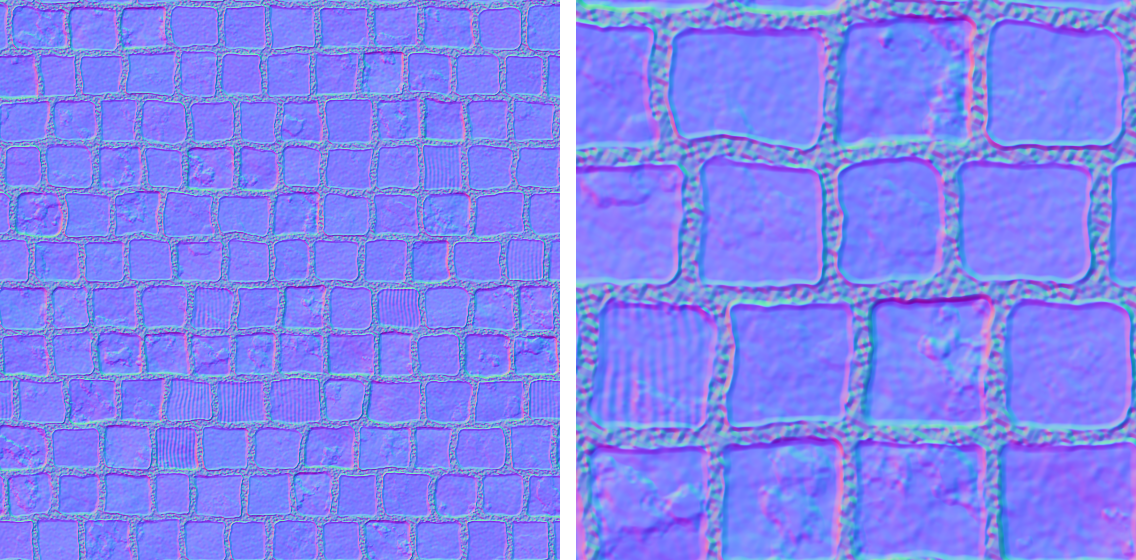
Left, the full canvas; right, a detail of the centre.
Give the GLSL for this texture map, as a WebGL 1 fragment shader.

```glsl
precision highp float;
uniform vec2 u_resolution;

const float ROWS = 12.0;
const float JOINT_HALF = 0.04;
const float SLOPE_STEP = 0.0011;
// Integer turn keeps the noise seamless over the canvas
const mat2 TURN = mat2(2.0, 1.0, -1.0, 2.0);

float hash(vec2 p) {
  return fract(sin(dot(p, vec2(127.1, 311.7))) * 43758.5453);
}

// Value noise that wraps after the given number of cells
float noise(vec2 uv, float cells) {
  vec2 p = uv * cells;
  vec2 i = mod(floor(p), cells);
  vec2 j = mod(i + 1.0, cells);
  vec2 f = fract(p);
  f = f * f * (3.0 - 2.0 * f);
  float low = mix(hash(i), hash(vec2(j.x, i.y)), f.x);
  float high = mix(hash(vec2(i.x, j.y)), hash(j), f.x);
  return mix(low, high, f.y);
}

// Layered noise, each layer turned and finer
float layeredNoise(vec2 uv, float cells) {
  float sum = 0.0;
  float weight = 0.54;
  for (int layer = 0; layer < 4; layer++) {
    sum += weight * noise(uv, cells);
    uv = TURN * uv + 0.37;
    weight *= 0.46;
  }
  return sum;
}

float roundedBox(vec2 p, vec2 halfSize, float radius) {
  vec2 q = abs(p) - halfSize + radius;
  return length(max(q, 0.0)) + min(max(q.x, q.y), 0.0) - radius;
}

// Stones per row
float rowCount(float row) {
  float wide = step(mod(row, 4.0), 0.5) + step(abs(row - 9.0), 0.5);
  return ROWS - min(wide, 1.0);
}

// Sideways shift of each row, in stones
float rowShift(float row) {
  vec4 shifts = row < 7.5 ? vec4(0.27, 0.75, 0.02, 0.0) : vec4(0.28, 0.0, 0.19, 0.86);
  vec4 pick = step(abs(vec4(0.0, 1.0, 2.0, 3.0) - mod(row, 4.0)), vec4(0.5));
  return dot(shifts, pick);
}

float jointAt(float index, float row, float count) {
  return index + 0.18 * (hash(vec2(mod(index, count), row + 31.0)) - 0.5);
}

// Worn stone top: tilt, bumps, chips and tool grooves
float stoneSurface(vec2 uv, vec2 local, vec2 id) {
  float rough = hash(id + 7.3);
  rough = mix(0.3, 1.2, rough * rough);
  vec2 tilt = vec2(hash(id + 2.1), hash(id + 5.7)) - 0.5;
  float h = dot(local, tilt) * 0.12;
  float bumps = layeredNoise(uv + hash(id), 17.0);
  h += 0.13 * rough * bumps;
  h += 0.007 * noise(TURN * uv, 100.0);
  float chips = layeredNoise(uv + hash(id + 4.4), 25.0);
  h -= 0.035 * rough * smoothstep(0.56, 0.72, chips);
  float lean = 1.6 * step(0.965, hash(id + 3.7));
  float groove = sin((local.x + local.y * lean) * 75.0 + 3.0 * bumps);
  float grooved = step(0.93, hash(id + 19.3));
  return h + 0.007 * grooved * groove * noise(uv, 30.0);
}

// Returns height in row units and stone coverage
vec2 paving(vec2 uv) {
  vec2 warp = vec2(noise(uv, 26.0), noise(uv + 0.47, 18.0)) - 0.5;
  vec2 p = uv + warp * vec2(0.008, 0.01);
  float fromTop = ROWS - 0.09 - p.y * ROWS;
  float row = mod(floor(fromTop), ROWS);
  float count = rowCount(row);

  // Find the stone between two uneven joints
  float across = p.x * count - rowShift(row);
  float index = floor(across);
  if (across < jointAt(index, row, count)) index -= 1.0;
  else if (across > jointAt(index + 1.0, row, count)) index += 1.0;
  float left = jointAt(index, row, count);
  float right = jointAt(index + 1.0, row, count);
  vec2 id = vec2(mod(index, count), row);

  float toRows = ROWS / count;
  vec2 local = vec2((across - 0.5 * (left + right)) * toRows, 0.5 - fract(fromTop));
  vec2 halfSize = vec2(0.5 * (right - left) * toRows, 0.5) - JOINT_HALF;
  halfSize -= 0.015 * vec2(hash(id + 13.1), hash(id + 17.9));
  float d = roundedBox(local, halfSize, mix(0.05, 0.2, hash(id + 23.5)));
  d += 0.03 * (noise(TURN * uv, 27.0) - 0.5) + 0.02 * (noise(TURN * uv, 63.0) - 0.5);

  // Raised stone with a rounded rim over gritty joint filling
  float stone = 1.0 - smoothstep(-0.025, 0.014, d);
  float rim = 1.0 - smoothstep(-0.065, 0.014, d);
  float grit = 0.055 * noise(TURN * uv, 128.0) + 0.015 * noise(uv, 120.0);
  float top = stoneSurface(uv, local, id) - 0.02;
  return vec2(mix(grit, top, stone) + 0.035 * rim, stone);
}

// Tangent-space normal with green pointing down
vec3 normalColour(vec2 slope) {
  return 0.5 + 0.5 * normalize(vec3(-slope.x, slope.y, 1.0));
}

void main() {
  vec2 uv = gl_FragCoord.xy / u_resolution;
  vec2 here = paving(uv);
  float hx = paving(uv + vec2(SLOPE_STEP, 0.0)).x;
  float hy = paving(uv + vec2(0.0, SLOPE_STEP)).x;
  vec2 slope = (vec2(hx, hy) - here.x) / (SLOPE_STEP * ROWS);
  float joint = 1.0 - here.y;
  slope.y += 0.12 * joint;
  vec3 colour = normalColour(slope);
  gl_FragColor = vec4(mix(colour, vec3(0.49, 0.58, 0.74), 0.35 * joint), 1.0);
}
```
